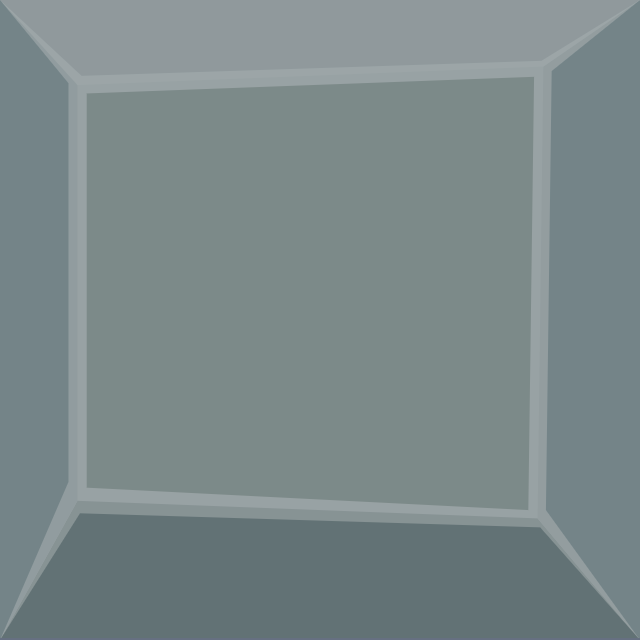
This background is drawn by a WebGL 2 fragment shader. Its source:

```glsl
#version 300 es
precision highp float;
// A bevelled tile: a flat central panel, a pale two-tone rim around it and
// four sloping faces that run out to the canvas corners.
// Every part is a convex quad, filled by its half-plane distance.

uniform vec2 u_resolution;
out vec4 outColor;

// Colours
const vec3 PANEL_COLOR = vec3(0.488, 0.541, 0.537);
const vec3 BEVEL_COLOR = vec3(0.596, 0.635, 0.642);
const vec3 EDGE_COLOR  = vec3(0.400, 0.440, 0.510);
const float EDGE_WIDTH = 0.003;

// Sides are ordered bottom, right, top, left
const vec3 FACE_COLORS[4] = vec3[4](
    vec3(0.385, 0.449, 0.459), vec3(0.453, 0.519, 0.535),
    vec3(0.563, 0.600, 0.612), vec3(0.453, 0.519, 0.535));
const vec3 RIM_COLORS[4] = vec3[4](
    vec3(0.530, 0.575, 0.582), vec3(0.575, 0.615, 0.624),
    vec3(0.610, 0.648, 0.655), vec3(0.570, 0.612, 0.622));

// Corners run counter-clockwise from the lower left
const vec2 CANVAS[4] = vec2[4](
    vec2(0.0, 0.0), vec2(1.0, 0.0), vec2(1.0, 1.0), vec2(0.0, 1.0));
const vec2 CREASE[4] = vec2[4](
    vec2(0.121, 0.2175), vec2(0.840, 0.190),
    vec2(0.849, 0.896), vec2(0.121, 0.867));
const vec2 PANEL[4] = vec2[4](
    vec2(0.1355, 0.238), vec2(0.8255, 0.203),
    vec2(0.8345, 0.880), vec2(0.1355, 0.854));

// Inner edge of each sloping face: start in xy, end in zw
const vec4 FACE_EDGES[4] = vec4[4](
    vec4(0.125, 0.198, 0.844, 0.176), vec4(0.853, 0.203, 0.862, 0.889),
    vec4(0.846, 0.905, 0.1275, 0.8815), vec4(0.107, 0.870, 0.107, 0.247));

// Signed distance to the line a-b, negative on its left
float halfPlane(vec2 p, vec2 a, vec2 b) {
    vec2 along = normalize(b - a);
    return dot(p - a, vec2(along.y, -along.x));
}

// Smoothed coverage of a counter-clockwise convex quad
float quadMask(vec2 p, vec2 a, vec2 b, vec2 c, vec2 d, float pixel) {
    float dist = max(max(halfPlane(p, a, b), halfPlane(p, b, c)),
                     max(halfPlane(p, c, d), halfPlane(p, d, a)));
    return clamp(0.5 - dist / pixel, 0.0, 1.0);
}

void main() {
    vec2 uv = gl_FragCoord.xy / u_resolution;
    float pixel = 1.0 / min(u_resolution.x, u_resolution.y);
    vec3 color = BEVEL_COLOR;

    // Outer half of the rim, then the face that covers most of it
    for (int i = 0; i < 4; i++) {
        int j = (i + 1) % 4;
        float rim = quadMask(uv, CANVAS[i], CANVAS[j], CREASE[j], CREASE[i], pixel);
        color = mix(color, RIM_COLORS[i], rim);
    }
    for (int i = 0; i < 4; i++) {
        int j = (i + 1) % 4;
        vec4 edge = FACE_EDGES[i];
        float face = quadMask(uv, CANVAS[i], CANVAS[j], edge.zw, edge.xy, pixel);
        color = mix(color, FACE_COLORS[i], face);
    }

    // Central panel
    float panel = quadMask(uv, PANEL[0], PANEL[1], PANEL[2], PANEL[3], pixel);
    color = mix(color, PANEL_COLOR, panel);

    // Cool hairline along the bottom
    float hairline = clamp(0.5 - (uv.y - EDGE_WIDTH) / pixel, 0.0, 1.0);
    color = mix(color, EDGE_COLOR, hairline);

    outColor = vec4(color, 1.0);
}
```
